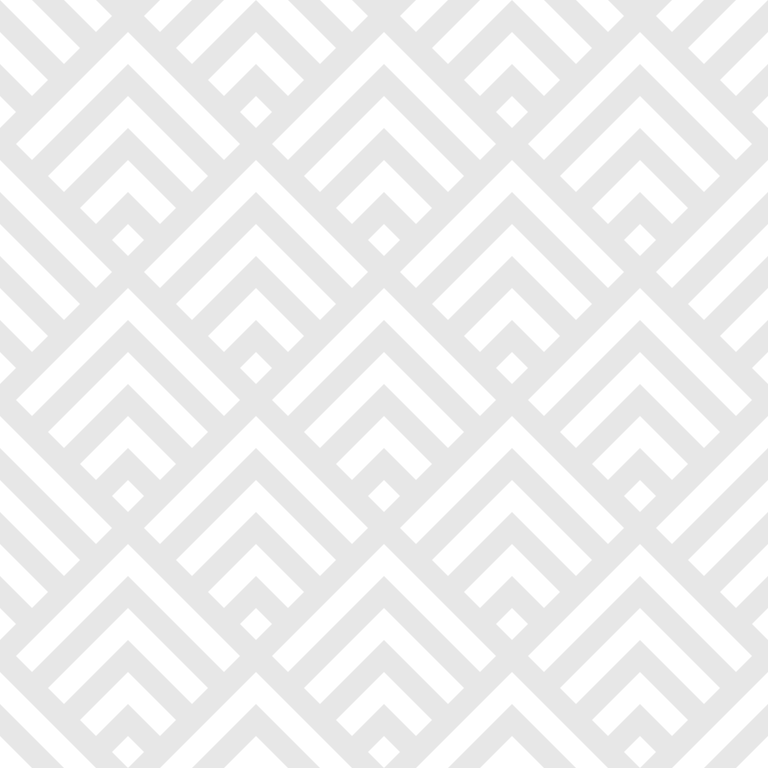
Write a three.js fragment shader that draws this pattern.

```glsl
// Staggered diamonds of nested white chevrons on pale grey, three repeats each way.
#define REPEATS 3.0
#define STEPS 8.0          // band widths along one diamond side, gap included
#define GAP 1.0            // grey gap between diamonds, in band widths
#define APEX vec2(0.5, 0.875) // top corner of a diamond within its repeat
#define GROUND vec3(0.906)
#define BAND vec3(1.0)

varying vec2 vUv;

// Signed distance to the white bands, in band widths; side runs along both diamond edges.
float chevronDistance(vec2 side) {
  float inward = min(side.x, side.y);
  float stripe = abs(mod(inward + 0.5, 2.0) - 1.0) - 0.5;
  float ends = max(side.x, side.y) - (STEPS - GAP);
  return max(stripe, ends);
}

void main() {
  // Diagonal axes running down from the apex
  vec2 grid = vUv * REPEATS;
  vec2 offset = grid - APEX;
  vec2 diagonal = vec2(offset.x - offset.y, -offset.x - offset.y) * STEPS;

  // Wrap in the middle of the gap so that every band edge is smoothed
  vec2 side = mod(diagonal + 0.5 * GAP, STEPS) - 0.5 * GAP;

  float pixel = STEPS * sqrt(2.0) * max(fwidth(grid.x), fwidth(grid.y));
  float cover = clamp(0.5 - chevronDistance(side) / pixel, 0.0, 1.0);
  gl_FragColor = vec4(mix(GROUND, BAND, cover), 1.0);
}
```
